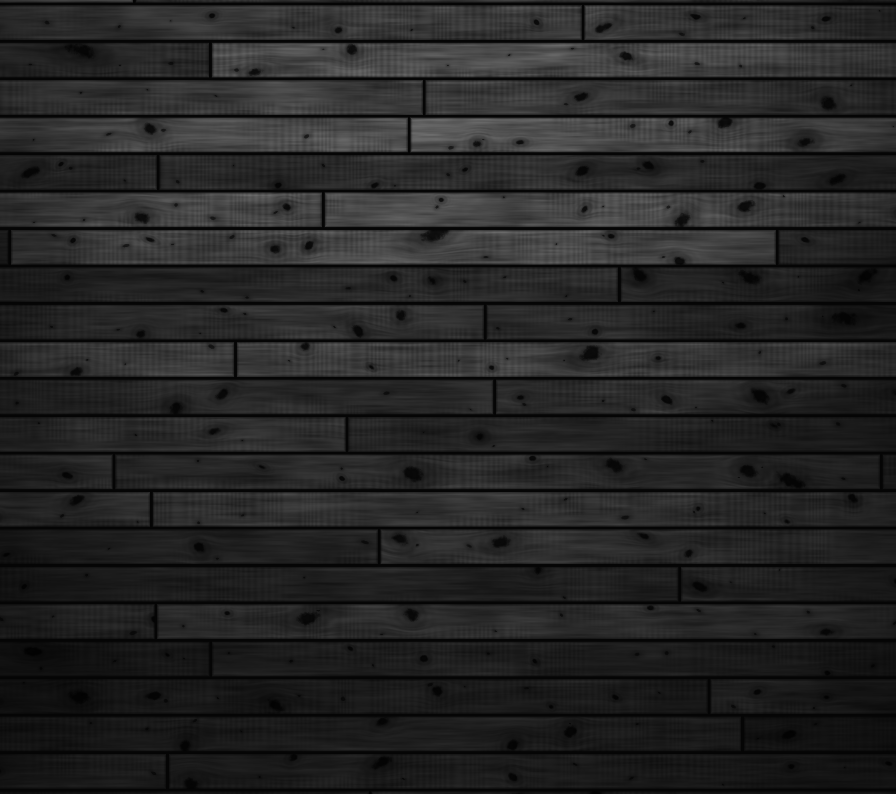
Give the GLSL for this texture, as a Shadertoy shader.

```glsl
// Dark stained timber cladding: long staggered boards with knots, grain and saw marks.
#define ROWS 21.21          // board rows over the canvas height
#define ROW_SHIFT 0.895     // part of a row hidden below the lower edge
#define BOARD_LENGTH 20.5   // in row heights
#define GROOVE 0.036        // half width of the gaps, in row heights
#define SAW_PITCH 0.17      // spacing of the saw marks, in row heights
#define KNOT_SPACING 2.5
#define KNOT_CHANCE 0.62
#define LIGHT_TOP 0.235
#define LIGHT_BOTTOM 0.105
#define GAP_COLOR vec3(0.018)

float hash(vec2 p) {
    vec3 q = fract(vec3(p.xyx) * 0.1031);
    q += dot(q, q.yzx + 33.33);
    return fract((q.x + q.y) * q.z);
}

float noise(vec2 p) {
    vec2 i = floor(p), f = fract(p);
    f = f * f * (3.0 - 2.0 * f);
    return mix(mix(hash(i), hash(i + vec2(1, 0)), f.x),
               mix(hash(i + vec2(0, 1)), hash(i + vec2(1, 1)), f.x), f.y);
}

float fbm(vec2 p) {
    float sum = 0.0, amp = 0.5;
    for (int i = 0; i < 4; i++) {
        sum += amp * noise(p);
        p = p * 2.03 + 17.7;
        amp *= 0.5;
    }
    return sum;
}

// Scattered knots along a board. x: darkness, y: bend of the grain, z: growth rings
vec3 knots(vec2 p, float seed, float spacing, float minSize, float maxSize) {
    vec3 result = vec3(0.0);
    float cell = floor(p.x / spacing);
    for (float i = -1.0; i <= 1.0; i++) {
        vec2 id = vec2(cell + i + 61.0, seed);
        if (hash(id) > KNOT_CHANCE) continue;
        vec2 center = vec2((cell + i + 0.15 + 0.7 * hash(id + 3.1)) * spacing,
                           0.12 + 0.76 * hash(id + 7.7));
        float size = mix(minSize, maxSize, pow(hash(id + 11.3), 1.6));
        vec2 d = p - center;
        d.y += d.x * (hash(id + 19.9) - 0.5) * 0.8;
        float stretch = mix(0.45, 1.0, hash(id + 23.3));
        float e = length(d * vec2(stretch, 1.0)) / size;
        float ragged = e + 0.8 * (fbm(p * 7.0 + seed) - 0.47);
        float core = 0.85 * (1.0 - smoothstep(0.35, 1.15, ragged));
        float halo = 0.42 * exp(-0.4 * ragged * ragged);
        result.x = max(result.x, max(core, halo));
        result.y += d.y * exp(-0.22 * e * e);
        result.z += sin(e * 7.0) * exp(-0.9 * e);
    }
    return result;
}

void mainImage(out vec4 fragColor, in vec2 fragCoord) {
    vec2 uv = fragCoord / iResolution.xy;
    vec2 p = fragCoord / iResolution.y * ROWS + vec2(0.0, ROW_SHIFT);
    float aa = ROWS / iResolution.y;

    // Board layout: every row is shifted by its own amount
    float row = floor(p.y);
    float along = p.x + hash(vec2(row, 4.7)) * BOARD_LENGTH;
    float board = floor(along / BOARD_LENGTH);
    float seed = row * 3.0 + board * 101.0 + 5.0;
    vec2 q = vec2(along - board * BOARD_LENGTH, fract(p.y));
    float rowEdge = min(q.y, 1.0 - q.y);
    float endEdge = min(q.x, BOARD_LENGTH - q.x);
    float edge = min(rowEdge, endEdge);

    // Knots, large and pin sized
    vec3 large = knots(q, seed, KNOT_SPACING, 0.07, 0.25);
    vec3 small = knots(q, seed + 47.0, 1.7, 0.025, 0.075);
    float knotDark = max(large.x, small.x * 0.8);

    // Grain stretched along the board and bent around the knots
    vec2 g = vec2(q.x, q.y - 0.8 * large.y);
    float grain = fbm(vec2(g.x * 0.55, g.y * 8.0) + seed * 7.3) - 0.47;
    float fiber = noise(vec2(g.x * 1.6, g.y * 22.0) + seed * 3.9) - 0.5;
    float blotch = fbm(vec2(q.x * 0.7, q.y * 1.6) + seed * 5.1) - 0.47;

    // Saw marks across the board, fading in patches
    float sawPatch = smoothstep(0.3, 0.75, noise(vec2(q.x * 0.45, q.y * 1.5) + seed));
    float wobble = 0.4 * noise(vec2(q.x * 2.0, seed));
    float saw = sin(6.2832 * (q.x + wobble) / SAW_PITCH) * sawPatch;

    float tone = mix(0.76, 1.42, pow(hash(vec2(seed, 9.1)), 1.5));
    tone *= 1.0 + 0.55 * grain + 0.22 * fiber + 0.6 * blotch + 0.075 * saw;
    tone *= 1.0 + 0.16 * large.z;
    tone *= 1.0 - knotDark;

    // Worn bevel and soft shadow next to the gaps
    tone *= 1.0 + 0.16 * smoothstep(0.16, 0.09, rowEdge) * (0.4 + noise(vec2(q.x * 2.0, seed)));
    tone *= mix(0.6, 1.0, smoothstep(GROOVE, GROOVE + 0.07, edge));

    // Light from above, falling off to the sides
    float light = mix(LIGHT_BOTTOM, LIGHT_TOP, smoothstep(-0.05, 0.95, uv.y));
    light *= 1.0 - 0.42 * pow(abs(2.0 * uv.x - 1.0), 2.2);

    vec3 color = vec3(light * tone);
    float gap = 1.0 - smoothstep(GROOVE - 0.5 * aa, GROOVE + 0.5 * aa, edge);
    color = mix(color, GAP_COLOR, gap);
    fragColor = vec4(clamp(color, 0.0, 1.0), 1.0);
}
```
